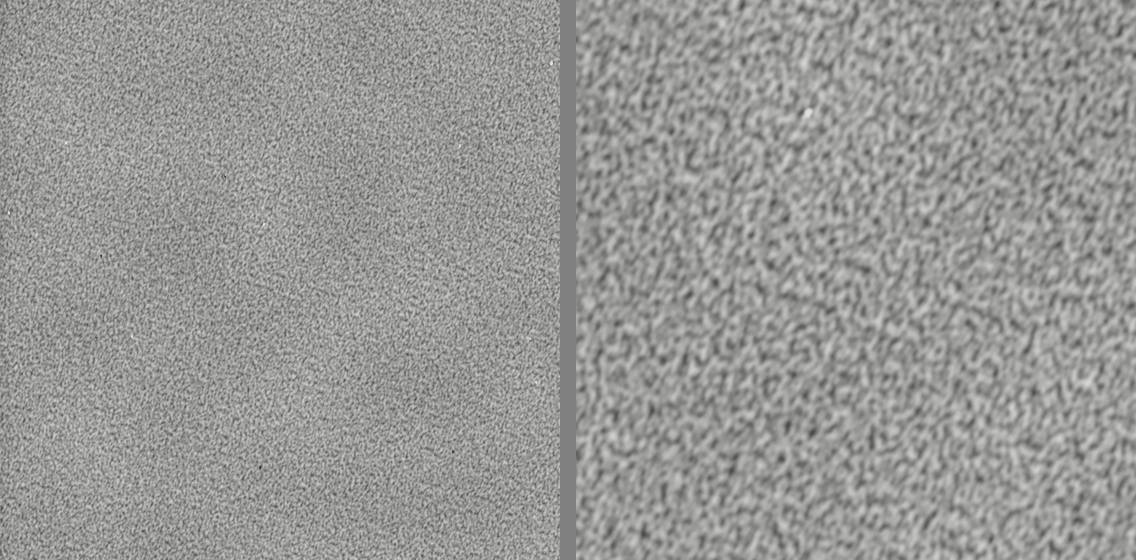
Left, the full canvas; right, a detail of the centre.
This texture is drawn by a three.js fragment shader. Its source:

```glsl
varying vec2 vUv;

#define BASE_COLOR vec3(0.602, 0.605, 0.595)
#define GRAIN_FREQ vec2(200.0, 138.0)
#define GRAIN_LEAN 0.28
#define GRAIN_CONTRAST 0.34
#define DARK_SKEW 0.10
#define CLUMP_CONTRAST 0.055
#define MOTTLE_CONTRAST 0.045
#define SPECK_CELLS 14.0
#define SPECK_SHARE 0.055
#define SPECK_RADIUS 0.0034
#define EDGE_SHADE 0.035

vec2 hash2(vec2 p) {
  vec3 q = fract(p.xyx * vec3(0.1031, 0.1030, 0.0973));
  q += dot(q, q.yzx + 33.33);
  return fract((q.xx + q.yz) * q.zy);
}

vec2 rotate(vec2 p, float angle) {
  float c = cos(angle);
  float s = sin(angle);
  return vec2(c * p.x - s * p.y, s * p.x + c * p.y);
}

float cornerSlope(vec2 cell, vec2 offset) {
  float angle = 6.28318 * hash2(cell).x;
  return dot(vec2(cos(angle), sin(angle)), offset);
}

// Gradient noise, centred on zero
float gradientNoise(vec2 p) {
  vec2 i = floor(p);
  vec2 f = p - i;
  vec2 w = f * f * f * (f * (f * 6.0 - 15.0) + 10.0);
  vec2 e = vec2(1.0, 0.0);
  float low = mix(cornerSlope(i, f), cornerSlope(i + e, f - e), w.x);
  float high = mix(cornerSlope(i + e.yx, f - e.yx), cornerSlope(i + 1.0, f - 1.0), w.x);
  return mix(low, high, w.y);
}

// Two leaning layers of slightly upright grains
float grainNoise(vec2 uv) {
  float coarse = gradientNoise(rotate(uv, GRAIN_LEAN) * GRAIN_FREQ + 400.0);
  float fine = gradientNoise(rotate(uv, GRAIN_LEAN + 0.3) * GRAIN_FREQ * 1.32 + 900.0);
  return 0.8 * coarse + 0.6 * fine;
}

// Sparse chips: x is the pale cover, y the dark cover
vec2 specks(vec2 uv) {
  vec2 cell = floor(uv * SPECK_CELLS);
  vec2 kind = hash2(cell + 71.0);
  vec2 center = (cell + 0.2 + 0.6 * hash2(cell + 23.0)) / SPECK_CELLS;
  vec2 d = rotate(uv - center, (kind.y - 0.5) * 1.6) * vec2(1.3, 0.85);
  float radius = SPECK_RADIUS * mix(0.65, 1.15, kind.y);
  float ragged = length(d) + 0.0015 * gradientNoise(uv * 260.0);
  float cover = 1.0 - smoothstep(0.35 * radius, 1.25 * radius, ragged);
  float pale = step(kind.x, SPECK_SHARE);
  float dark = step(1.0 - SPECK_SHARE, kind.x);
  return cover * vec2(pale, dark);
}

void main() {
  // Fine grain with a longer dark tail
  float grain = grainNoise(vUv);
  float tone = GRAIN_CONTRAST * grain - DARK_SKEW * grain * grain;

  // Soft clumps and broad mottling
  tone += CLUMP_CONTRAST * gradientNoise(rotate(vUv, 0.5) * 62.0 + 150.0);
  tone += MOTTLE_CONTRAST * gradientNoise(rotate(vUv, 0.9) * 6.0 + 50.0);
  tone -= EDGE_SHADE * (1.0 - smoothstep(0.0, 0.03, vUv.x));

  vec3 color = BASE_COLOR + tone;
  vec2 chip = specks(vUv);
  color = mix(color, vec3(0.92), chip.x * 0.9);
  color = mix(color, vec3(0.17), chip.y * 0.85);
  gl_FragColor = vec4(color, 1.0);
}
```
